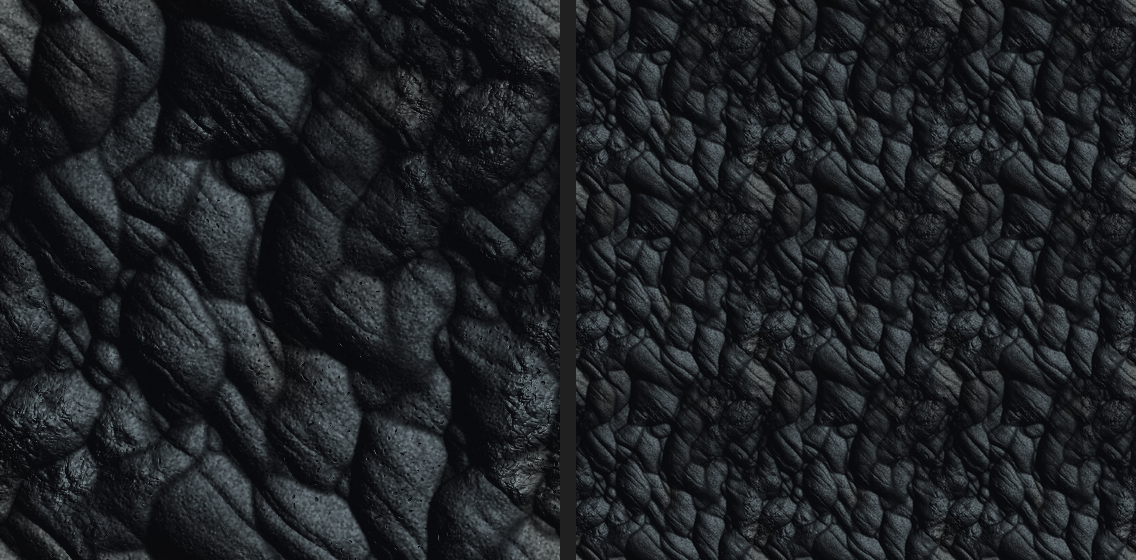
Left, the tile; right, the same tile 3 across and 3 down.
This texture is drawn by a Shadertoy shader. Its source:

```glsl
// Dark volcanic rock: piled bulbous lobes with folds, pits and grain, lit from the upper right.
#define LOBES 6.0
#define PEBBLES 14.0
#define DOME_HEIGHT 0.55
#define FOLD_DEPTH 0.015
#define ROUGHNESS 0.0046
#define GRAIN 0.0012
#define PIT_DEPTH 0.002
#define EXPOSURE 0.74
#define GLOSS 0.34
#define SHADOW_COLOR vec3(0.026, 0.028, 0.040)
#define LIGHT_COLOR vec3(0.40, 0.45, 0.47)
#define TAU 6.2831853

vec3 hash3(vec2 cell, float seed) {
    uvec3 v = uvec3(ivec3(vec3(cell, seed))) * 1664525u + 1013904223u;
    v.x += v.y * v.z; v.y += v.z * v.x; v.z += v.x * v.y;
    v ^= v >> 16u;
    v.x += v.y * v.z; v.y += v.z * v.x; v.z += v.x * v.y;
    return vec3(v >> 16u) / 65535.0;
}

// Turns and enlarges the plane by whole steps, so that it still wraps
vec2 turn(vec2 p) {
    return vec2(2.0 * p.x + p.y, 2.0 * p.y - p.x);
}

// Value noise that wraps after a whole number of cells
float noise(vec2 uv, vec2 period, float seed) {
    vec2 p = uv * period, c = floor(p), f = p - c;
    f = f * f * f * (f * (f * 6.0 - 15.0) + 10.0);
    float a = hash3(mod(c, period), seed).x;
    float b = hash3(mod(c + vec2(1, 0), period), seed).x;
    float d = hash3(mod(c + vec2(0, 1), period), seed).x;
    float e = hash3(mod(c + 1.0, period), seed).x;
    return mix(mix(a, b, f.x), mix(d, e, f.x), f.y);
}

float valley(vec2 uv, vec2 period, float seed) {
    float n = 2.0 * noise(uv, period, seed) - 1.0;
    return sqrt(n * n + 0.004);
}

vec2 wobble(vec2 uv, float period, float seed) {
    return vec2(noise(uv, vec2(period), seed), noise(uv, vec2(period), seed + 1.0)) - 0.5;
}

// Scattered soft dots, at most one per cell
float dots(vec2 uv, float count, float share, float seed) {
    vec2 p = uv * count;
    vec3 r = hash3(mod(floor(p), count), seed);
    float radius = mix(0.08, 0.24, fract(r.x * 37.0));
    float d = length(fract(p) - 0.25 - 0.5 * r.xy);
    return (1.0 - smoothstep(radius * 0.4, radius, d)) * step(r.z, share);
}

// Union of tilted oval domes: x = height, y = lead over the next dome
vec2 domes(vec2 uv, float count, float seed) {
    vec2 p = uv * count, cell = floor(p);
    float top = -9.0, next = -9.0;
    for (int j = -2; j <= 2; j++)
    for (int i = -2; i <= 2; i++) {
        vec2 c = cell + vec2(i, j);
        vec3 r = hash3(mod(c, count), seed), s = fract(r * 37.0);
        vec2 d = p - c - 0.15 - 0.7 * r.xy;
        float tilt = (r.z - 0.5) * 1.7;
        d = mat2(cos(tilt), sin(tilt), -sin(tilt), cos(tilt)) * d;
        d /= mix(vec2(0.5, 0.8), vec2(0.82, 1.35), s.xy);
        float q = dot(d, d);
        float h = DOME_HEIGHT * (1.0 - 0.55 * q - 0.45 * q * q) + 0.4 * s.z;
        next = max(next, min(top, h));
        top = max(top, h);
    }
    float lead = top - next, blend = max(0.05 - lead, 0.0);
    return vec2(top + blend * blend / 0.2, lead) / count;
}

// Large forms: lobes, with pebbles filling the hollows
vec2 forms(vec2 uv) {
    vec2 w = uv + 0.014 * sin(TAU * (vec2(2, 3) * uv.yx + vec2(0.1, 0.6)));
    w += 0.035 * wobble(uv, 10.0, 1.0);
    vec2 lobe = domes(w, LOBES, 3.0);
    vec2 pebble = domes(w, PEBBLES, 4.0) + vec2(0.033, 0.0);
    float lead = min(abs(lobe.x - pebble.x), lobe.x > pebble.x ? lobe.y : pebble.y);
    float fold = FOLD_DEPTH * valley(w + vec2(w.y, 0), vec2(11, 5), 5.0);
    return vec2(max(lobe.x, pebble.x) + fold, lead);
}

float ruggedness(vec2 uv) {
    return smoothstep(0.5, 0.75, noise(uv, vec2(5), 6.0) * 0.7 + noise(turn(uv), vec2(6), 7.0) * 0.3);
}

float pits(vec2 uv) {
    float pitted = smoothstep(0.45, 0.7, noise(uv, vec2(8), 15.0));
    return pitted * dots(turn(uv + 0.012 * wobble(uv, 60.0, 21.0)), 22.0, 0.5, 16.0);
}

// Small relief: creases, crust, grain and pits
float relief(vec2 uv) {
    vec2 p = uv + 0.012 * wobble(uv, 28.0, 23.0);
    float h = 0.0045 * valley(p + vec2(p.y, 0), vec2(26, 9), 8.0);
    float amp = ROUGHNESS * mix(0.5, 2.8, ruggedness(uv));
    for (int i = 0; i < 4; i++) {
        h += amp * valley(p, vec2(17), 9.0 + float(i));
        amp *= 0.5;
        p = turn(p);
    }
    return h + GRAIN * noise(turn(uv), vec2(97), 14.0) - PIT_DEPTH * pits(uv);
}

void mainImage(out vec4 fragColor, in vec2 fragCoord) {
    vec2 uv = fragCoord / iResolution.xy;
    vec2 e = vec2(0.0013, 0.0);

    // Surface normal
    vec2 form = forms(uv);
    float h = form.x + relief(uv);
    float hx = forms(uv + e.xy).x + relief(uv + e.xy);
    float hy = forms(uv + e.yx).x + relief(uv + e.yx);
    vec3 normal = normalize(vec3(h - hx, h - hy, e.x));

    // Diffuse light, cast shadow and crevice darkening
    vec3 light = normalize(vec3(0.62, 0.5, 0.6));
    float diffuse = max(dot(normal, light), 0.0);
    float rise = forms(uv + light.xy * 0.05).x - form.x - light.z * 0.05;
    float shadow = 1.0 - 0.75 * smoothstep(-0.005, 0.025, rise);
    float crevice = mix(0.3, 1.0, smoothstep(0.0, 0.02, form.y));
    float depth = mix(0.4, 1.0, smoothstep(0.04, 0.11, form.x));
    float open = shadow * crevice * depth;
    float tone = mix(0.65, 1.1, smoothstep(0.2, 0.8, noise(uv, vec2(3), 17.0)));
    float lit = 0.025 + EXPOSURE * diffuse * diffuse * open * tone;

    // Wet gloss, pale mineral specks and dark pits
    float shine = pow(max(dot(normal, normalize(light + vec3(0, 0, 1))), 0.0), 32.0);
    lit += GLOSS * shine * open * (0.15 + ruggedness(uv));
    lit += 0.3 * dots(turn(uv), 58.0, 0.14, 18.0) * (0.25 + diffuse) * open;
    lit *= 0.65 + 0.7 * noise(turn(uv), vec2(109), 19.0);
    lit *= 1.0 - 0.6 * pits(uv);

    // Colour, with a faint rust tint in places
    vec3 color = mix(SHADOW_COLOR, LIGHT_COLOR, min(lit, 1.3));
    float rust = smoothstep(0.6, 0.9, noise(uv, vec2(6), 20.0));
    color *= mix(vec3(1), vec3(1.04, 0.98, 0.93), rust);
    fragColor = vec4(color, 1.0);
}
```
